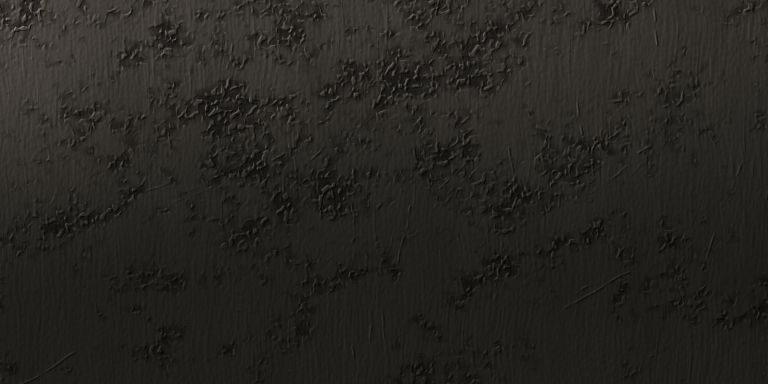
Reproduce this texture procedurally as a WebGL 2 fragment shader.

```glsl
#version 300 es
precision highp float;
// Dark trowelled plaster under raking light from the upper left.
// A height field of brushed streaks, crumbly patches and scratches is lit by
// its slope, over a broad glow that fades toward the lower right.

uniform vec2 u_resolution;
out vec4 fragColor;

const vec3 SHADOW_TONE = vec3(0.122, 0.118, 0.104);
const vec3 LIGHT_TONE = vec3(0.290, 0.270, 0.250);
const vec2 LIGHT_DIR = vec2(-0.8, 0.6);
const int SCRATCH_COUNT = 90;

vec2 hash2(vec2 p) {
  vec3 q = fract(p.xyx * vec3(0.1031, 0.1030, 0.0973));
  q += dot(q, q.yzx + 33.33);
  return fract((q.xx + q.yz) * q.zy);
}

float gradientDot(vec2 cell, vec2 offset) {
  float angle = 6.2832 * hash2(cell).x;
  return dot(vec2(cos(angle), sin(angle)), offset);
}

// Gradient noise, about -0.7 to 0.7
float gnoise(vec2 p) {
  vec2 i = floor(p), f = p - i;
  vec2 u = f * f * f * (f * (f * 6.0 - 15.0) + 10.0);
  vec2 r = vec2(1.0, 0.0);
  float low = mix(gradientDot(i, f), gradientDot(i + r.xy, f - r.xy), u.x);
  float high = mix(gradientDot(i + r.yx, f - r.yx), gradientDot(i + r.xx, f - r.xx), u.x);
  return mix(low, high, u.y);
}

float fbm(vec2 p) {
  float sum = 0.0, amp = 1.0;
  for (int i = 0; i < 4; i++) {
    sum += amp * gnoise(p);
    p = mat2(1.6, 1.2, -1.2, 1.6) * p + 17.3;
    amp *= 0.6;
  }
  return sum;
}

mat2 rotation(float a) {
  return mat2(cos(a), sin(a), -sin(a), cos(a));
}

vec2 warp(vec2 p, float frequency, float amount) {
  return p + amount * vec2(gnoise(p * frequency), gnoise(p * frequency + 40.0));
}

float segmentDistance(vec2 p, vec2 a, vec2 b) {
  vec2 pa = p - a, ba = b - a;
  return length(pa - ba * clamp(dot(pa, ba) / dot(ba, ba), 0.0, 1.0));
}

// Where the plaster is torn: soft scattered islands leaning up to the right
float patchMask(vec2 p) {
  float islands = fbm(rotation(-0.4) * p * vec2(3.4, 5.6) + 4.7);
  float breakup = gnoise(p * 17.0 + 8.0) + gnoise(p * 39.0 + 3.0);
  float center = exp(-1.4 * pow(p.x - 0.85, 2.0)) * smoothstep(-0.1, 0.75, p.y);
  return smoothstep(-0.05, 1.05, islands + 0.65 * breakup + 0.36 * center - 0.04);
}

// Broken chips of mixed size, fine grit among slanted flakes
float crumbs(vec2 p) {
  vec2 q = warp(p, 38.0, 0.009);
  float flakes = gnoise(rotation(-0.7) * q * vec2(32.0, 64.0));
  float grit = gnoise(q * vec2(92.0, 74.0) + 11.0);
  return smoothstep(-0.1, 0.5, 0.8 * flakes + grit);
}

// Thin ridges and grooves in loose bundles, mostly upright, some diagonal
float scratches(vec2 p) {
  vec2 q = warp(p, 14.0, 0.008);
  float sum = 0.0;
  for (int i = 0; i < SCRATCH_COUNT; i++) {
    vec2 id = vec2(float(i), 3.7), bundle = vec2(float(i / 3), 8.1);
    vec2 start = hash2(bundle) * vec2(2.0, 1.1) + 0.16 * (hash2(id) - 0.5);
    vec2 pick = hash2(bundle + 51.0), shape = hash2(id + 97.0);
    float angle = pick.x < 0.6 ? 1.5 + 0.5 * (pick.y - 0.5) : 0.35 + 0.8 * pick.y;
    angle += 0.25 * (hash2(id + 23.0).x - 0.5);
    vec2 end = start + mix(0.03, 0.19, shape.x * shape.x) * vec2(cos(angle), sin(angle));
    float line = 1.0 - smoothstep(0.0, 0.0046, segmentDistance(q, start, end));
    sum += line * (shape.y - 0.25);
  }
  return sum * smoothstep(-0.3, 0.2, gnoise(p * 26.0 + 70.0));
}

// Upright brush marks: faint fibres plus sparse raised hairs
float streaks(vec2 p) {
  vec2 q = warp(p, 6.0, 0.016);
  float strength = 0.8 + 0.9 * gnoise(p * vec2(9.0, 4.0) + 60.0);
  float fibres = gnoise(q * vec2(108.0, 17.0)) + 0.6 * gnoise(q * vec2(51.0, 6.0) + 5.0);
  float hairs = smoothstep(0.25, 0.6, gnoise(q * vec2(84.0, 8.0) + 31.0));
  return strength * (fibres + 0.9 * hairs);
}

float surfaceHeight(vec2 p, float torn) {
  float grain = gnoise(p * vec2(125.0, 80.0) + 21.0);
  float h = 0.0012 * streaks(p) + 0.0007 * grain;
  return h + 0.0064 * torn * crumbs(p) + 0.0046 * scratches(p);
}

// Broad illumination: 0 is shadow tone, 1 is light tone
float glow(vec2 p) {
  float rise = 0.62 * smoothstep(0.22, 1.06, p.y);
  float corner = 0.48 * exp(-2.4 * p.x) * smoothstep(0.1, 0.95, p.y);
  float edge = 0.16 * smoothstep(1.4, 2.0, p.x) * p.y;
  float blotches = 0.08 * fbm(p * vec2(5.0, 2.5) + 9.0) + 0.06 * gnoise(p * vec2(19.0, 5.0));
  return rise + corner - edge + blotches * (0.4 + p.y) - 0.01;
}

void main() {
  vec2 p = gl_FragCoord.xy / u_resolution.y;
  float torn = patchMask(p);
  float reach = 0.0032;

  // Slope toward the light gives bright rims and dark lee sides
  float rise = surfaceHeight(p, torn) - surfaceHeight(p + LIGHT_DIR * reach, torn);
  float slope = clamp(rise / reach, -0.6, 1.2);
  float cavity = torn * (1.0 - crumbs(p));

  vec3 color = mix(SHADOW_TONE, LIGHT_TONE, glow(p));
  color *= (1.0 + 0.8 * slope) * (1.0 - 0.42 * cavity - 0.06 * torn);
  fragColor = vec4(clamp(color, 0.0, 1.0), 1.0);
}
```
